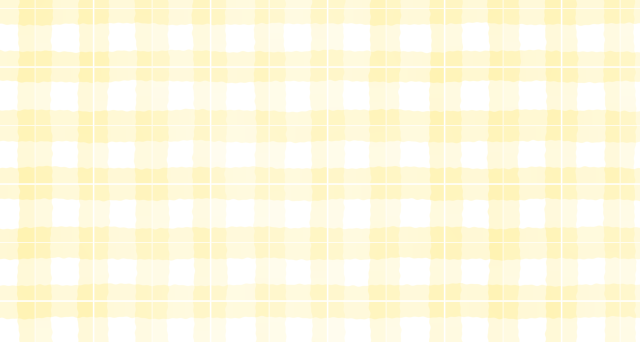
Reproduce this pattern procedurally as a WebGL 2 fragment shader.

```glsl
#version 300 es
precision highp float;
// Pale yellow watercolour gingham: translucent brushed bands in both directions,
// darker where they cross, cut along their middles by thin white grid lines.
// Layered sines roughen the band edges; hashes vary the wash from tile to tile.

uniform vec2 u_resolution;
out vec4 outColor;

float hash(vec2 p) {
  return fract(sin(dot(p, vec2(127.1, 311.7))) * 4375.85);
}

// Uneven brush edge, as an offset along t.
float brushEdge(float t, float seed) {
  return 0.013 * sin(2.1 * t + seed)
       + 0.008 * sin(5.3 * t + 1.7 * seed)
       + 0.008 * sin(15.0 * t + 2.3 * seed + 2.0 * sin(6.0 * t + seed))
       + 0.005 * sin(41.0 * t + 3.1 * seed);
}

// Coverage of the band nearest to "across", running in the direction "along".
float bandCoverage(float across, float along, float seed, float pixel) {
  float id = round(across);
  float center = id + 0.05 * (hash(vec2(id, seed)) - 0.5);
  float halfWidth = 0.27 + 0.03 * (hash(vec2(id, seed + 4.0)) - 0.5);
  float side = across < center ? 0.0 : 2.6;
  float edge = halfWidth + brushEdge(along, id * 7.3 + side + seed);
  float d = abs(across - center) - edge;
  return 1.0 - smoothstep(-0.75 * pixel, 0.75 * pixel, d);
}

// Thin grid line on the whole numbers; every second one is fainter.
float gridLine(float across, float strongParity, float pixel) {
  float id = round(across);
  float strong = step(abs(mod(id, 2.0) - strongParity), 0.5);
  float halfWidth = mix(0.008, 0.013, strong);
  float d = abs(across - id) - halfWidth;
  return clamp(0.5 - d / pixel, 0.0, 1.0) * mix(0.75, 1.0, strong);
}

void main() {
  // One unit is one check; the grid lines fall on whole numbers.
  float pixel = 10.94 / u_resolution.x;
  vec2 p = gl_FragCoord.xy * pixel - vec2(0.6, 0.7);
  vec2 tile = floor(p);
  vec2 id = round(p);
  vec2 beforeLine = step(p, id);

  // Wash strength: slow drift over the cloth, plus a change at each tile.
  float columnTint = 0.112 + 0.022 * cos(0.8 * id.x)
                   + 0.028 * (beforeLine.x - 0.5)
                   + 0.026 * (hash(tile + 3.0) - 0.5)
                   + 0.010 * sin(1.4 * p.y + 2.3 * id.x);
  float rowTint = 0.142 + 0.016 * cos(0.8 * p.x)
                + 0.016 * (hash(vec2(id.y, beforeLine.y)) - 0.5)
                + 0.020 * (hash(tile + 17.0) - 0.5)
                + 0.008 * sin(1.7 * p.x + 1.9 * id.y);

  // Overlapping bands multiply like two layers of paint.
  float column = bandCoverage(p.x, p.y, 1.0, pixel) * columnTint;
  float row = bandCoverage(p.y, p.x, 9.0, pixel) * rowTint;
  float ink = 1.0 - (1.0 - column) * (1.0 - row);

  float line = max(gridLine(p.x, 1.0, pixel), gridLine(p.y, 0.0, pixel));
  ink *= 1.0 - line;

  outColor = vec4(1.0, 1.0 - 0.16 * ink, 1.0 - ink, 1.0);
}
```
